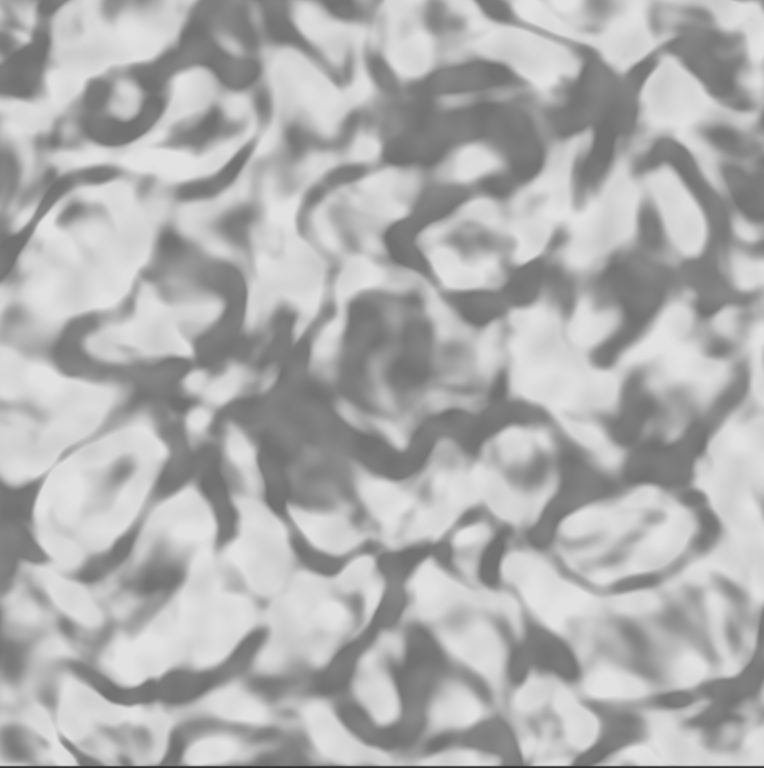
Reproduce this texture procedurally as a WebGL 1 fragment shader.

```glsl
precision highp float;

uniform vec2 u_resolution;

const float DARK_GREY = 0.485;
const float LIGHT_GREY = 0.848;
const float BORDER_GREY = 0.2;

float hash(vec2 cell) {
  return fract(sin(dot(cell, vec2(127.1, 311.7))) * 43758.5453);
}

// Slope of a random direction at one lattice corner
float cornerSlope(vec2 cell, vec2 offset) {
  float angle = 6.28318 * hash(cell);
  return dot(vec2(cos(angle), sin(angle)), offset);
}

// Gradient noise, roughly -0.7 to 0.7
float noise(vec2 p) {
  vec2 cell = floor(p);
  vec2 f = fract(p);
  vec2 blend = f * f * f * (f * (f * 6.0 - 15.0) + 10.0);
  vec2 right = vec2(1.0, 0.0);
  vec2 up = vec2(0.0, 1.0);
  float low = mix(cornerSlope(cell, f), cornerSlope(cell + right, f - right), blend.x);
  float high = mix(cornerSlope(cell + up, f - up), cornerSlope(cell + 1.0, f - 1.0), blend.x);
  return mix(low, high, blend.y);
}

vec2 warp(vec2 p, float scale, float amount) {
  vec2 q = p * scale;
  return p + amount * vec2(noise(q + 17.3), noise(q + 41.9));
}

// Broad patches broken up by smaller spots
float patches(vec2 p) {
  float broad = 0.72 * noise(p * 3.4 + 63.8) + noise(p * 9.2 + 3.7);
  float spots = 0.85 * noise(p * 20.0 + 29.1) + 0.34 * noise(p * 36.0 + 8.3);
  return broad + spots;
}

// Winding lines along the zero contour of a noise field
float veins(float field, float core, float edge) {
  return 1.0 - smoothstep(core, edge, abs(field));
}

void main() {
  vec2 uv = gl_FragCoord.xy / u_resolution.y;
  vec2 p = warp(warp(uv, 4.5, 0.06), 13.0, 0.018);

  // Dark veins flanked by pale channels
  float veinField = noise(p * 6.4 + 53.2);
  float darkVein = veins(veinField, 0.01, 0.15);
  float paleChannel = veins(abs(veinField) - 0.21, 0.02, 0.15);

  float field = patches(p) + 0.08;
  field += 0.26 * paleChannel - 0.5 * darkVein;
  float light = smoothstep(-0.45, 0.45, field);

  // Faint mottling inside the flat areas
  float mottle = 0.07 * noise(uv * 14.0 + 71.4) + 0.07 * noise(uv * 29.0 + 11.6);
  float grey = clamp(mix(DARK_GREY, LIGHT_GREY, light) + mottle, 0.45, 0.885);

  // Thin dark border along the bottom
  grey = mix(BORDER_GREY, grey, smoothstep(0.001, 0.004, uv.y));

  gl_FragColor = vec4(vec3(grey), 1.0);
}
```
